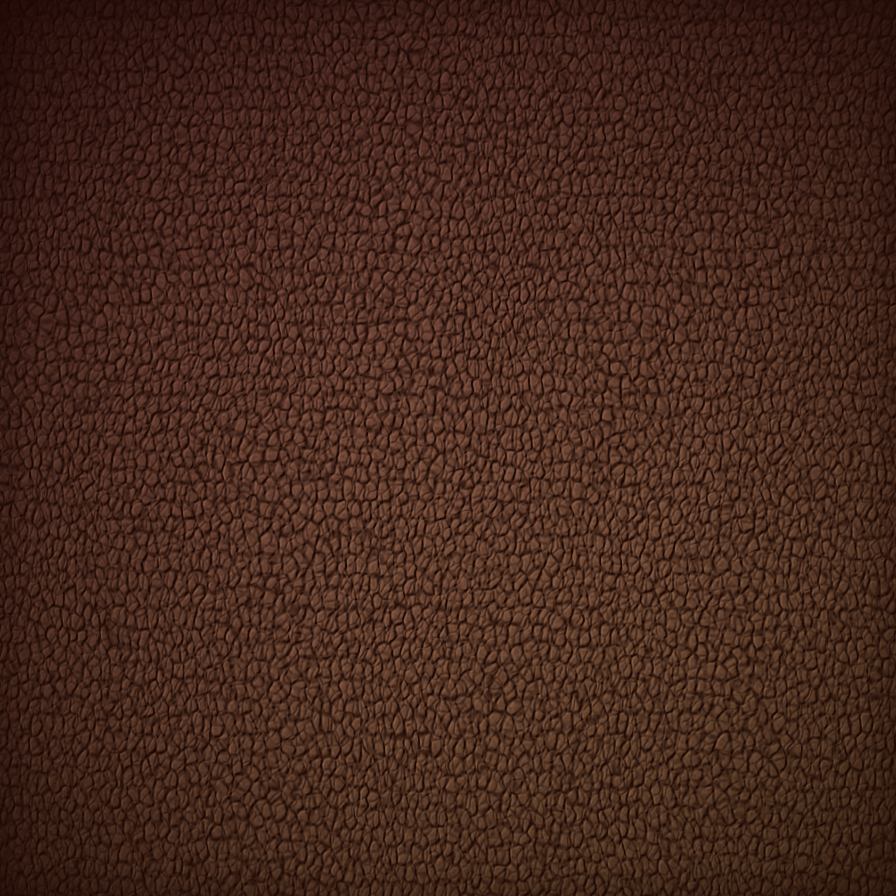
Give the GLSL for this texture, as a WebGL 2 fragment shader.

```glsl
#version 300 es
precision highp float;
// Brown pebbled leather under a soft off-centre glow.
// Staggered cells make tall grains, a rotated finer layer makes wrinkles; a
// height difference lights them, and a broad hue drift runs from wine to tan.

#define GRAIN_COUNT vec2(80.0, 50.0)
#define GRAIN_SLANT 0.05
#define CREASE_WIDTH 0.42
#define WRINKLE_WEIGHT 0.38
#define RELIEF 0.60
#define PORE_STRENGTH 0.34
#define GLOW_CENTRE vec2(0.53, 0.44)
#define GLOW_LEVEL 0.95
#define GLOW_FALLOFF 1.50
#define SHADOW_COLOUR vec3(0.110, 0.032, 0.013)
#define LIGHT_COLOUR vec3(0.425, 0.272, 0.207)

uniform vec2 u_resolution;
out vec4 fragColor;

float hash(vec2 p) {
    return fract(sin(dot(p, vec2(127.1, 311.7))) * 43758.5453);
}

vec2 hash2(vec2 p) {
    return vec2(hash(p), hash(p + vec2(37.2, 91.7)));
}

float valueNoise(vec2 p) {
    vec2 cell = floor(p);
    vec2 f = fract(p);
    f = f * f * (3.0 - 2.0 * f);
    float low = mix(hash(cell), hash(cell + vec2(1.0, 0.0)), f.x);
    float high = mix(hash(cell + vec2(0.0, 1.0)), hash(cell + 1.0), f.x);
    return mix(low, high, f.y);
}

// Gap between the nearest and second nearest seed: zero on a crease.
// Every other row is shifted by half a cell, which gives lozenge shapes.
float cellGap(vec2 p) {
    vec2 cell = floor(p);
    vec2 f = fract(p);
    float nearest = 8.0;
    float second = 8.0;
    for (int y = -1; y <= 1; y++) {
        float stagger = 0.5 * mod(cell.y + float(y), 2.0) - 0.25;
        for (int x = -2; x <= 2; x++) {
            vec2 offset = vec2(x, y);
            vec2 seed = offset + 0.12 + 0.76 * hash2(cell + offset);
            seed.x += stagger;
            float d = length(seed - f);
            second = min(second, max(nearest, d));
            nearest = min(nearest, d);
        }
    }
    return second - nearest;
}

// Raised grains with weaker wrinkles across them.
float leatherHeight(vec2 uv) {
    vec2 bend = vec2(valueNoise(uv * 8.0), valueNoise(uv * 8.0 + 40.0)) - 0.5;
    vec2 ripple = vec2(valueNoise(uv * 110.0), valueNoise(uv * 110.0 + 70.0)) - 0.5;
    vec2 p = uv + bend * vec2(0.022, 0.008) + ripple * 0.004;
    p.x += p.y * GRAIN_SLANT;
    float grain = smoothstep(0.0, CREASE_WIDTH, cellGap(p * GRAIN_COUNT));
    vec2 q = mat2(0.91, 0.42, -0.42, 0.91) * p;
    float wrinkle = smoothstep(0.0, 0.42, cellGap(q * GRAIN_COUNT * 1.35 + 13.0));
    return mix(grain, wrinkle, WRINKLE_WEIGHT);
}

void main() {
    vec2 uv = gl_FragCoord.xy / u_resolution;

    // Relief lit from the upper left
    float height = leatherHeight(uv);
    float slope = height - leatherHeight(uv + vec2(-0.0017, 0.0013));
    float pores = valueNoise(uv * vec2(360.0, 320.0)) - 0.5;
    float shade = 0.32 + 0.72 * height + RELIEF * slope + PORE_STRENGTH * pores;

    // Broad glow, darker towards the top and the rim
    vec2 fromGlow = uv - GLOW_CENTRE;
    float glow = GLOW_LEVEL - GLOW_FALLOFF * dot(fromGlow, fromGlow);
    vec2 rim = min(uv, 1.0 - uv);
    glow *= mix(0.82, 1.0, smoothstep(0.0, 0.04, min(rim.x, rim.y)));
    glow = max(glow + 0.05 * (valueNoise(uv * 5.0) - 0.5), 0.08);

    // Tone ramp, then the drift from wine at upper left to tan at lower right
    float tone = clamp(glow * shade, 0.0, 1.25);
    vec3 colour = mix(SHADOW_COLOUR, LIGHT_COLOUR, tone);
    float wine = dot(uv - 0.5, vec2(-0.45, 0.85));
    colour += wine * (0.2 + tone) * vec3(0.006, -0.034, 0.014);

    fragColor = vec4(clamp(colour, 0.0, 1.0), 1.0);
}
```
